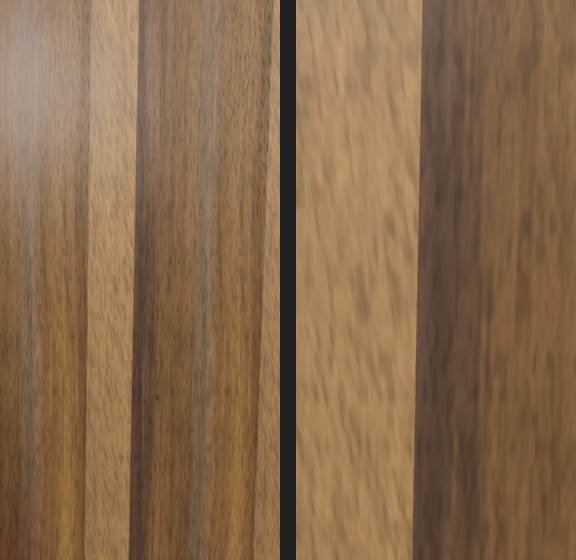
Left: the whole. Right: its middle third, enlarged.
Reproduce this texture procedurally as a Shadertoy shader.

```glsl
const float PERIOD = 0.651;       // width of one repeat at the top edge
const float BOARD_START = 0.326;  // left edge of the pale board
const float TAPER = 0.925;        // narrowing of the boards towards the bottom
const float PALE_END = 0.262;     // right edge of the pale board, in repeats
const vec3 PALE = vec3(0.635, 0.50, 0.345);
const vec3 DARK = vec3(0.35, 0.27, 0.22);
const vec3 BROWN = vec3(0.485, 0.36, 0.24);
const vec3 GREY = vec3(0.475, 0.38, 0.295);
const vec3 WARM = vec3(0.515, 0.385, 0.25);
const vec3 GOLD = vec3(0.62, 0.46, 0.27);
const vec3 CRACK = vec3(0.27, 0.19, 0.15);
const vec3 HAZE = vec3(0.75, 0.70, 0.68);
const float GRAIN = 0.24;
const float CRACK_WIDTH = 0.0019;

float hash(vec2 p) {
    return fract(sin(dot(p, vec2(127.1, 311.7))) * 43758.5);
}

float noise(vec2 p) {
    vec2 i = floor(p), f = fract(p);
    f = f * f * (3.0 - 2.0 * f);
    return mix(mix(hash(i), hash(i + vec2(1, 0)), f.x),
               mix(hash(i + vec2(0, 1)), hash(i + vec2(1, 1)), f.x), f.y);
}

// Tapered strokes of varied length, one per grid cell
float flecks(vec2 pos, vec2 cells, float slant, float width, float density) {
    vec2 q = pos * cells;
    q.y += hash(vec2(floor(q.x), 7.0)) * 5.0;
    vec2 cell = floor(q), f = fract(q) - 0.5;
    float seed = hash(cell), size = mix(0.45, 1.0, hash(cell + 9.7));
    f.x -= (seed - 0.5) * 0.55 + slant * (0.3 + seed) * f.y + 0.05 * sin(9.0 * f.y + 6.3 * seed);
    float taper = max(1.0 - 4.0 * f.y * f.y / (size * size), 0.0);
    float ink = (width * taper - abs(f.x) / cells.x) * iResolution.x + 0.5;
    return clamp(ink, 0.0, 1.0) * taper * step(hash(cell + 3.1), density);
}

float knot(vec2 pos, vec2 centre, float radius) {
    vec2 d = (pos - centre) / (radius * vec2(1.0, 1.3));
    return exp(-dot(d, d));
}

// Lengthwise grain from broad streaks to hairlines
float grain(vec2 p) {
    return 0.38 * noise(p * vec2(17.0, 1.3))
         + 0.34 * noise(p * vec2(48.0, 3.5) + 11.0)
         + 0.28 * noise(p * vec2(105.0, 13.0) + 23.0) - 0.5;
}

void mainImage(out vec4 fragColor, in vec2 fragCoord) {
    vec2 uv = fragCoord / iResolution.xy;
    float y = uv.y;

    // Position within the repeating set of boards
    float t = (uv.x / mix(TAPER, 1.0, y) - BOARD_START) / PERIOD;
    float id = floor(t), p = fract(t);
    vec2 pos = vec2(p * PERIOD, y * 2.0);
    float aa = 1.5 / (iResolution.x * PERIOD);
    float halfPale = 0.5 * PALE_END;
    float paleDistance = abs(fract(t - halfPale + 0.5) - 0.5);
    float pale = clamp((halfPale - paleDistance) / aa + 0.5, 0.0, 1.0);

    // Grain bends gently, more so low in the warm board
    float warmBand = smoothstep(0.69, 0.75, p);
    float bend = noise(vec2(p * 3.0, y * 3.0)) - 0.5;
    bend += warmBand * (1.0 - y) * sin(y * 5.0 + p * 4.0);
    vec2 g = vec2(p + 0.03 * bend, y);
    float streak = grain(g);

    // Board colours from the dark strip to the warm board
    vec3 wood = mix(DARK, BROWN, smoothstep(0.30, 0.43, p + 0.12 * streak));
    float greyBand = smoothstep(0.58, 0.64, p + 0.04 * streak);
    wood = mix(wood, GREY, greyBand);
    wood = mix(wood, WARM, warmBand);
    float goldBand = (g.x - 0.87 + 0.05 * y) / 0.05;
    wood = mix(wood, GOLD, 0.75 * exp(-goldBand * goldBand) * (1.0 - smoothstep(0.1, 0.62, y)));
    wood *= 1.0 - 0.16 * smoothstep(0.92, 1.0, p);
    wood = mix(wood, PALE, pale);

    // Grain, with slight variation between repeats
    wood *= 1.0 + streak * GRAIN * mix(2.0, 0.8, pale);
    wood *= 0.98 + 0.04 * hash(vec2(id, 5.0));
    float figure = noise(vec2(p * 7.0 + id, y * 38.0 + p * 9.0)) - 0.5;
    wood *= 1.0 + figure * 0.07 * mix(0.4, 1.0, pale);

    // Fine irregular pores, leaning on the pale board
    float lean = mix(0.0, 0.5, pale) * y;
    float pores = noise(vec2((g.x + lean) * 110.0, y * 60.0));
    float specks = noise(vec2((g.x + lean) * 150.0, y * 130.0) + 31.0);
    wood *= 1.0 - 0.13 * (smoothstep(0.4, 0.95, pores) - 0.3) - 0.09 * (specks - 0.5);

    // Open cracks in the upper part of the warm board
    float crackZone = warmBand * (1.0 - pale) * smoothstep(0.42, 0.85, y);
    float cracks = flecks(pos, vec2(62.0, 23.0), -0.45, CRACK_WIDTH * 0.8, 0.5);
    cracks = max(cracks, flecks(pos + 5.0, vec2(47.0, 17.0), -0.35, CRACK_WIDTH, 0.4));
    float edgeCracks = flecks(pos + 2.0, vec2(52.0, 13.0), -0.3, CRACK_WIDTH * 1.2, 0.7);
    cracks = max(cracks * 0.6, 0.9 * edgeCracks * smoothstep(0.90, 0.95, p));
    wood = mix(wood, CRACK, cracks * crackZone);

    // Small knots
    float knots = knot(pos, vec2(0.41 * PERIOD, 0.58), 0.008);
    knots = max(knots, 0.3 * knot(pos, vec2(0.75 * PERIOD, 1.07), 0.008));
    wood = mix(wood, CRACK, 0.8 * knots);

    // Light falls from the top left; the lower corners are dim and reddish
    wood *= mix(vec3(0.92, 0.89, 0.84), vec3(1.06, 1.07, 1.10), smoothstep(0.0, 0.9, y));
    vec2 glare = (uv - vec2(0.08, 0.84)) / vec2(0.36, 0.18);
    float haze = 0.46 * exp(-dot(glare, glare)) + 0.20 * smoothstep(0.40, 0.95, y);
    wood = mix(wood, HAZE, haze);
    float corner = (1.0 - smoothstep(0.0, 0.35, y)) * (1.0 - smoothstep(0.0, 0.25, uv.x));
    wood *= 1.0 - corner * vec3(0.12, 0.20, 0.22);

    fragColor = vec4(clamp(wood, 0.0, 1.0), 1.0);
}
```
